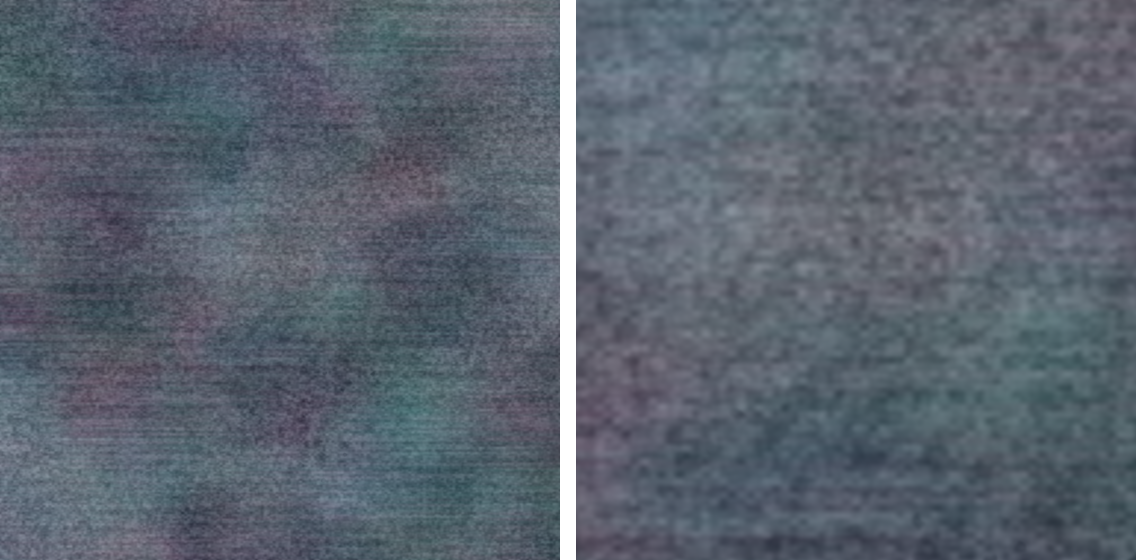
Left: the whole. Right: its middle third, enlarged.
Reproduce this texture procedurally as a Shadertoy shader.

```glsl
// Weathered blue-grey cloth with teal and mauve stains, fine horizontal streaks and dark specks.
#define BASE_COLOR vec3(0.338, 0.376, 0.424)
#define MAUVE_TEAL vec3(0.074, -0.036, 0.000)
#define WARM_COOL vec3(0.022, 0.010, -0.026)
#define CLOUD_SCALE vec2(5.0, 6.5)
#define CLOUD_CONTRAST 0.150
#define STREAK_SCALE vec2(6.5, 205.0)
#define STREAK_CONTRAST 0.047
#define GRAIN_SCALE 120.0
#define GRAIN_CONTRAST 0.080
#define FIBRE_CONTRAST 0.046
#define SPECK_CELLS 34.0
#define SPECK_DARKNESS 0.060

float hash(vec2 p) {
    vec3 q = fract(p.xyx * 0.1031);
    q += dot(q, q.yzx + 33.33);
    return fract((q.x + q.y) * q.z);
}

// Smooth value noise in -1..1
float noise(vec2 p) {
    vec2 i = floor(p), f = fract(p);
    f = f * f * (3.0 - 2.0 * f);
    float low = mix(hash(i), hash(i + vec2(1, 0)), f.x);
    float high = mix(hash(i + vec2(0, 1)), hash(i + vec2(1, 1)), f.x);
    return 2.0 * mix(low, high, f.y) - 1.0;
}

// Octaves are rotated against each other to hide the lattice
float fbm(vec2 p, int octaves) {
    float sum = 0.0, weight = 0.5;
    for (int i = 0; i < octaves; i++) {
        sum += weight * noise(p);
        p = mat2(1.6, 1.2, -1.2, 1.6) * p + 17.3;
        weight *= 0.5;
    }
    return sum;
}

// Long thin threads, slightly wavy, in two widths
float streaks(vec2 uv, float seed) {
    uv.y += 0.002 * noise(uv * 6.0 + seed);
    float thin = noise(uv * STREAK_SCALE + seed);
    float wide = noise(uv * STREAK_SCALE * vec2(0.6, 0.45) + seed + 31.0);
    return thin + 0.5 * wide;
}

// Soft round specks scattered one per cell, some cells left empty
float specks(vec2 uv) {
    vec2 p = uv * SPECK_CELLS, cell = floor(p);
    float cover = 0.0;
    for (int y = -1; y <= 1; y++)
    for (int x = -1; x <= 1; x++) {
        vec2 id = cell + vec2(x, y) + 80.0;
        vec2 center = id - 80.0 + vec2(hash(id), hash(id + 57.0));
        float radius = mix(0.15, 0.42, hash(id + 113.0));
        float present = step(0.5, hash(id + 191.0));
        float spot = 1.0 - smoothstep(0.35 * radius, radius, length(p - center));
        cover = max(cover, present * spot);
    }
    return cover;
}

void mainImage(out vec4 fragColor, in vec2 fragCoord) {
    vec2 uv = fragCoord / iResolution.xy;

    // Large stains: brightness and two hue axes
    vec2 warp = 0.04 * vec2(noise(uv * 8.0 + 5.0), noise(uv * 8.0 + 47.0));
    vec2 p = (uv + warp) * CLOUD_SCALE;
    float cloud = fbm(p + 11.0, 6);
    float mauve = fbm(p * 1.1 + 63.0, 6);
    float warm = fbm(p * 0.9 + 127.0, 5);
    vec3 color = BASE_COLOR + CLOUD_CONTRAST * cloud;
    color += MAUVE_TEAL * mauve + WARM_COOL * warm;

    // Streaks come and go in patches and carry a faint tint
    float patchy = smoothstep(-0.5, 0.5, fbm(uv * vec2(4.0, 9.0) + 211.0, 3));
    float strength = mix(0.45, 1.0, patchy);
    color += STREAK_CONTRAST * strength * streaks(uv, 20.0);
    color += 0.2 * MAUVE_TEAL * strength * streaks(uv, 90.0);

    // Mottled grain and short fibres, stronger where streaks fade
    float grain = fbm(uv * GRAIN_SCALE + 7.0, 2);
    float fibre = noise(uv * vec2(190.0, 250.0) + 400.0);
    float mottle = GRAIN_CONTRAST * grain + FIBRE_CONTRAST * fibre;
    color += mix(1.2, 0.8, patchy) * mottle;

    // Specks gather in a few clusters
    float cluster = smoothstep(0.12, 0.42, fbm(uv * 5.0 + 301.0, 3));
    color -= SPECK_DARKNESS * cluster * specks(uv + 0.004 * grain);

    fragColor = vec4(clamp(color, 0.0, 1.0), 1.0);
}
```
